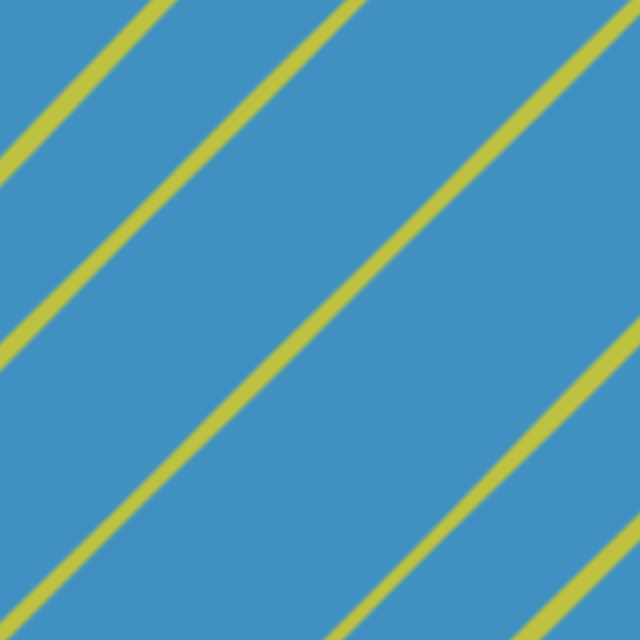
Write a Shadertoy shader that draws this pattern.

```glsl
// Soft yellow diagonal stripes of uneven width and spacing on a flat blue ground.

// Per stripe: position across the diagonal, lean, half width, widening along it
const vec4 STRIPES[5] = vec4[5](
    vec4(0.263, -0.025, 0.0215, 0.003),
    vec4(0.558, -0.001, 0.0185, -0.002),
    vec4(0.998, 0.006, 0.0185, 0.001),
    vec4(1.519, -0.004, 0.0180, 0.009),
    vec4(1.822, 0.006, 0.0220, 0.003)
);

// Coverage of one stripe; p.x runs across the stripes, p.y along them
float stripe(vec2 p, vec4 shape, float phase, float blur) {
    float along = p.y - 1.0;
    float halfWidth = shape.z + shape.w * along + 0.0015 * cos(7.5 * p.y + phase);
    float offset = abs(p.x - shape.x - shape.y * along);
    return 1.0 - smoothstep(halfWidth - blur, halfWidth + blur, offset);
}

void mainImage(out vec4 fragColor, in vec2 fragCoord) {
    vec2 uv = fragCoord / iResolution.xy;
    vec2 diagonal = vec2(uv.x + 1.0 - uv.y, uv.x + uv.y);
    float blur = max(0.0095, 1.5 / iResolution.y);

    // Gather the stripes
    float cover = 0.0;
    for (int i = 0; i < 5; i++) {
        cover = max(cover, stripe(diagonal, STRIPES[i], 3.14159 * float(i), blur));
    }

    vec3 blue = vec3(0.25, 0.57, 0.76);
    vec3 yellow = vec3(0.745, 0.76, 0.25);
    fragColor = vec4(mix(blue, yellow, cover), 1.0);
}
```
